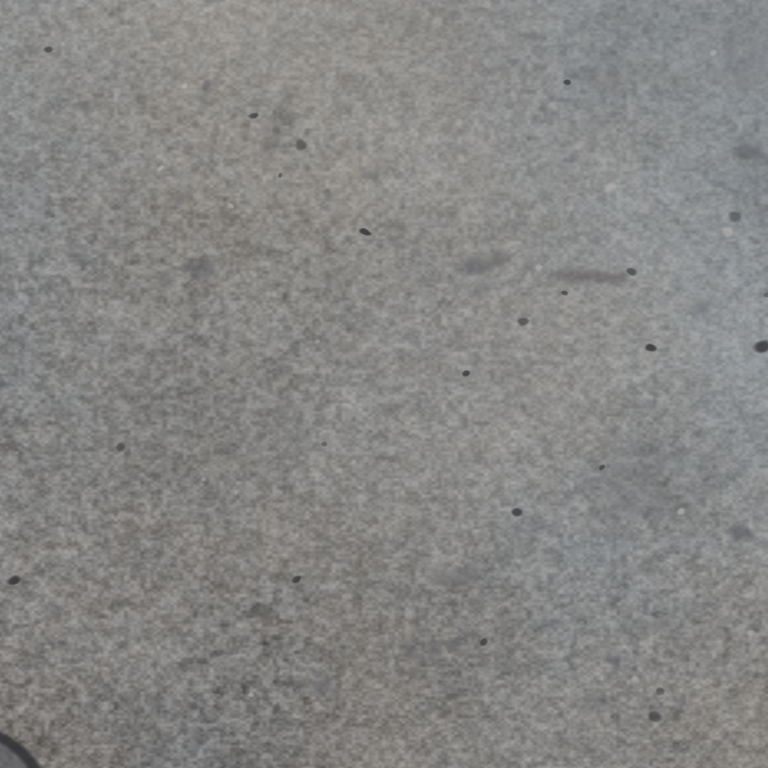
Write a Shadertoy shader that draws this texture.

```glsl
#define LIGHT_GREY vec3(0.560, 0.563, 0.560)
#define DARK_GREY vec3(0.468, 0.464, 0.462)
#define WARM_TINT vec3(0.016, 0.000, -0.016)
#define SPECK_COLOR vec3(0.19, 0.19, 0.20)
#define SMUDGE_COLOR vec3(0.36, 0.36, 0.38)
#define GLINT_COLOR vec3(0.72, 0.71, 0.70)
#define GRAIN_SCALE 165.0
#define GRAIN_CONTRAST 0.22
#define PIT_DEPTH 0.085
#define MOTTLE 0.075

// Integer hash: three random values in 0..1 per cell and seed
vec3 hash3(vec2 cell, int seed) {
    uvec3 v = uvec3(ivec3(ivec2(cell), seed));
    v = v * 1664525u + 1013904223u;
    v.x += v.y * v.z; v.y += v.z * v.x; v.z += v.x * v.y;
    v ^= v >> 16u;
    v.x += v.y * v.z; v.y += v.z * v.x; v.z += v.x * v.y;
    return vec3(v >> 8u) / 16777216.0;
}

// Smooth value noise centred on zero
float noise(vec2 p, int seed) {
    vec2 i = floor(p), f = fract(p);
    f = f * f * (3.0 - 2.0 * f);
    float low = mix(hash3(i, seed).x, hash3(i + vec2(1, 0), seed).x, f.x);
    float high = mix(hash3(i + vec2(0, 1), seed).x, hash3(i + vec2(1, 1), seed).x, f.x);
    return mix(low, high, f.y) - 0.5;
}

float fbm(vec2 p, int seed) {
    float sum = 0.0, amp = 0.6;
    for (int k = 0; k < 4; k++) {
        sum += amp * noise(p, seed + k);
        p = p * 2.1 + 3.7;
        amp *= 0.55;
    }
    return sum;
}

// Coverage of sparse, slightly tilted ellipses on a jittered grid
float scatter(vec2 p, float cells, float chance, float radius, float stretch, float soft, int seed) {
    vec2 home = floor(p * cells);
    float cover = 0.0;
    for (int y = -1; y <= 1; y++)
    for (int x = -1; x <= 1; x++) {
        vec2 cell = home + vec2(x, y);
        vec3 place = hash3(cell, seed), kind = hash3(cell, seed + 1);
        if (place.z > chance) continue;
        vec2 d = p - (cell + place.xy) / cells;
        float tilt = (kind.x - 0.4) * 0.9;
        d = mat2(cos(tilt), -sin(tilt), sin(tilt), cos(tilt)) * d;
        d.x /= mix(1.0, stretch, kind.y);
        float size = radius * mix(0.55, 1.3, kind.z * kind.z);
        float edge = length(d) / size;
        cover = max(cover, (1.0 - smoothstep(1.0 - soft, 1.0 + soft, edge)) * mix(0.5, 1.0, kind.y));
    }
    return cover;
}

float segment(vec2 p, vec2 a, vec2 b) {
    vec2 ab = b - a;
    return length(p - a - ab * clamp(dot(p - a, ab) / dot(ab, ab), 0.0, 1.0));
}

void mainImage(out vec4 fragColor, in vec2 fragCoord) {
    vec2 uv = fragCoord / iResolution.xy;
    vec2 warp = vec2(noise(uv * 70.0, 40), noise(uv * 70.0, 41));

    // Broad light falloff, brightest at the upper right
    float light = clamp(0.12 + 0.34 * uv.x + 0.62 * uv.y, 0.0, 1.0);
    vec3 color = mix(DARK_GREY, LIGHT_GREY, smoothstep(0.0, 0.85, light));
    color += MOTTLE * fbm(uv * vec2(3.5, 5.0), 1);

    // Warm lower left and edges, cool right side
    float warmth = 0.35 - 0.9 * smoothstep(0.3, 1.0, uv.x) * smoothstep(0.1, 0.5, uv.y);
    warmth += 1.5 * noise(uv * 4.0, 10) + 0.7 * noise(uv * 38.0, 11);
    color += WARM_TINT * warmth * 0.8;

    // Fine grain, coarser and stronger toward the lower left
    vec2 g = uv * GRAIN_SCALE * vec2(0.88, 1.08);
    float grain = 0.55 * noise(g, 20) + 0.45 * noise(g * 1.6 + 9.0, 21) + 0.35 * noise(g * 0.5, 22);
    float roughness = mix(1.15, 0.55, light);
    color += GRAIN_CONTRAST * roughness * grain;

    // Shallow dark pits, gathered in patches
    float patches = smoothstep(-0.2, 0.3, fbm(uv * 6.0, 30)) * roughness;
    float pits = smoothstep(0.08, 0.4, noise(uv * vec2(75.0, 100.0), 31));
    color -= PIT_DEPTH * pits * patches;

    // Soft stains broken up by the grain
    float breakup = clamp(0.6 + 2.0 * noise(uv * 60.0, 50) + 0.8 * grain, 0.0, 1.0);
    float stains = scatter(uv + warp * 0.03, 5.0, 0.3, 0.045, 1.6, 0.7, 51);
    float smudges = scatter(uv + warp * 0.012, 11.0, 0.18, 0.011, 2.6, 0.6, 54);
    color = mix(color, SMUDGE_COLOR, 0.4 * stains * breakup);
    color = mix(color, SMUDGE_COLOR, 0.65 * smudges * breakup);

    // One long faint scuff
    float scuff = 1.0 - smoothstep(0.002, 0.014, segment(uv + warp * 0.006, vec2(0.73, 0.642), vec2(0.81, 0.638)));
    color = mix(color, SMUDGE_COLOR + WARM_TINT, 0.55 * scuff);

    // Small crisp specks and pale glints
    float specks = scatter(uv + warp * 0.005, 13.0, 0.13, 0.0055, 1.8, 0.4, 60);
    float glints = scatter(uv + warp * 0.004, 16.0, 0.08, 0.005, 1.3, 0.5, 63);
    color = mix(color, SPECK_COLOR, 0.85 * specks);
    color = mix(color, GLINT_COLOR, 0.6 * glints);

    // Dark curved rim cutting the lower left corner
    float rim = length(uv + vec2(0.05, 0.06)) - 0.112;
    color = mix(color, SMUDGE_COLOR, 0.7 * (1.0 - smoothstep(-0.012, 0.006, rim)));
    color = mix(color, SPECK_COLOR, 0.85 * (1.0 - smoothstep(0.003, 0.011, abs(rim))));

    fragColor = vec4(clamp(color, 0.0, 1.0), 1.0);
}
```
